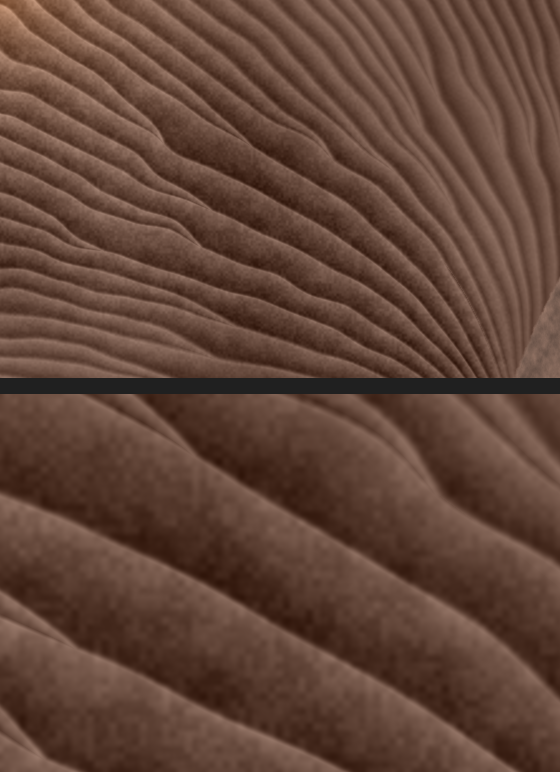
Top, the full canvas; bottom, a detail of the centre.
Reproduce this texture procedurally as a Shadertoy shader.

```glsl
// Mushroom gills fanning out of a stem at the lower right, in soft brown light.
// A bent polar field numbers the gills; each cell holds one long gill and one
// short gill that slips behind its neighbour. Noise adds waver, blotches, grain.

const vec2 HUB = vec2(1.380, -0.197);      // point where the gills converge
const float GILLS_PER_UNIT = 10.0;         // long gills per unit of the fan field
const float OUTER_SCALE = 0.908;           // radians per unit beyond the bent spine
const vec3 SHADOW = vec3(0.255, 0.150, 0.105);
const vec3 LIGHT = vec3(0.555, 0.435, 0.380);
const vec3 GLOW = vec3(0.20, 0.13, 0.06);
const vec3 STEM = vec3(0.49, 0.385, 0.335);

float hash(vec2 p) {
    vec3 a = fract(p.xyx * 0.1031);
    a += dot(a, a.yzx + 33.33);
    return fract((a.x + a.y) * a.z);
}

float noise(vec2 p) {
    vec2 i = floor(p), f = fract(p);
    f = f * f * (3.0 - 2.0 * f);
    return mix(mix(hash(i), hash(i + vec2(1, 0)), f.x),
               mix(hash(i + vec2(0, 1)), hash(i + vec2(1, 1)), f.x), f.y);
}

float fbm(vec2 p) {
    float sum = 0.0, amp = 0.5;
    for (int i = 0; i < 4; i++) {
        sum += amp * noise(p);
        p = mat2(1.6, 1.2, -1.2, 1.6) * p + 7.3;
        amp *= 0.5;
    }
    return sum / 0.9375;
}

// Angle of the spine gill at radius r: steep near the hub, flatter outward
float spineAngle(float r) {
    return radians(44.0 + 30.0 / (1.0 + pow(r / 0.85, 3.0)));
}

// Gill number, wavering along the length of each gill
float gillField(float fan, float r) {
    float q = fan * GILLS_PER_UNIT;
    q += 0.36 * (noise(vec2(q * 0.7, r * 2.5)) - 0.5);
    return q + 0.24 * (noise(vec2(q * 0.8 + 20.0, r * 10.0)) - 0.5);
}

// Height of the short gill inside cell k; zero where it is hidden
float shortGill(float k, float r) {
    float tip = mix(0.82, 1.30, hash(vec2(k, 5.0)));
    tip -= 0.36 * smoothstep(9.0, 15.0, k);
    return 0.52 * (1.0 - exp(-max(r - tip, 0.0) / 0.13));
}

// Tone across the gills: bright free edge, face falling into a dark valley
float gillTone(float q, float r, float cellWidth, float blur) {
    float f = fract(q);
    float split = shortGill(floor(q), r);
    bool below = f < split;
    float down = (below ? split : 1.0) - f;
    float up = below ? f : f - split;
    float face = mix(-0.08, 0.58, smoothstep(-0.1, 1.0, up / (up + down)));
    float u = up * cellWidth / blur;
    float d = down * cellWidth / (0.006 + 0.6 * blur);
    float edge = max(exp(-u * u), exp(-d));
    return mix(face, 0.96 - 10.0 * blur, edge);
}

// Stem: a fuzzy pale wedge; returns colour and coverage
vec4 stem(vec2 p, float pixel) {
    float border = 1.361 + 0.36 * p.y + 0.35 * p.y * p.y;
    float inside = p.x - border + 0.008 * (fbm(p * 90.0) - 0.5);
    float rim = exp(-max(inside, 0.0) / 0.012);
    float fuzz = fbm(p * vec2(70.0, 45.0)) - 0.5;
    vec3 color = STEM * (0.95 + 0.14 * rim + 0.45 * fuzz);
    return vec4(color, smoothstep(-0.002 - pixel, 0.002 + pixel, inside));
}

void mainImage(out vec4 fragColor, in vec2 fragCoord) {
    float pixel = 1.0 / iResolution.y;
    vec2 p = fragCoord * pixel;

    // Fan coordinates: 0 at the level line, 1 on the spine, more to the right
    vec2 v = p - HUB;
    float r = length(v);
    float angle = atan(v.y, -v.x);
    float spine = spineAngle(r);
    bool outer = angle > spine;
    float fan = outer ? 1.0 + (angle - spine) / OUTER_SCALE : angle / spine;
    float cellWidth = r * (outer ? OUTER_SCALE : spine) / GILLS_PER_UNIT;

    // Sharp in the middle of the fan, soft toward both sides
    float defocus = smoothstep(0.12, 0.70, abs(fan - 0.68));
    float blur = mix(0.0035, 0.0125, defocus) + 0.6 * pixel;
    float tone = gillTone(gillField(fan, r), r, cellWidth, blur);

    // Blotches and grain fade out of focus
    float sharp = 1.0 - 0.75 * defocus;
    tone += 0.38 * sharp * (fbm(p * 34.0) - 0.5);
    tone += 0.24 * sharp * (noise(p * 150.0) - 0.5);

    // Broad light: brighter upper left, dim near the hub and far right
    tone += 0.30 * (noise(p * 3.0 + 4.0) - 0.5);
    tone += 0.14 * smoothstep(1.0, 1.7, r) - 0.24 * smoothstep(0.60, 0.20, r);
    tone -= 0.12 * smoothstep(1.25, 1.75, fan);
    vec3 color = mix(SHADOW, LIGHT, max(tone, -0.25));
    color += GLOW * exp(-5.0 * length((p - vec2(0.0, 1.0)) * vec2(0.8, 1.2)));

    vec4 stalk = stem(p, pixel);
    color = mix(color, stalk.rgb, stalk.a);
    fragColor = vec4(clamp(color, 0.0, 1.0), 1.0);
}
```
